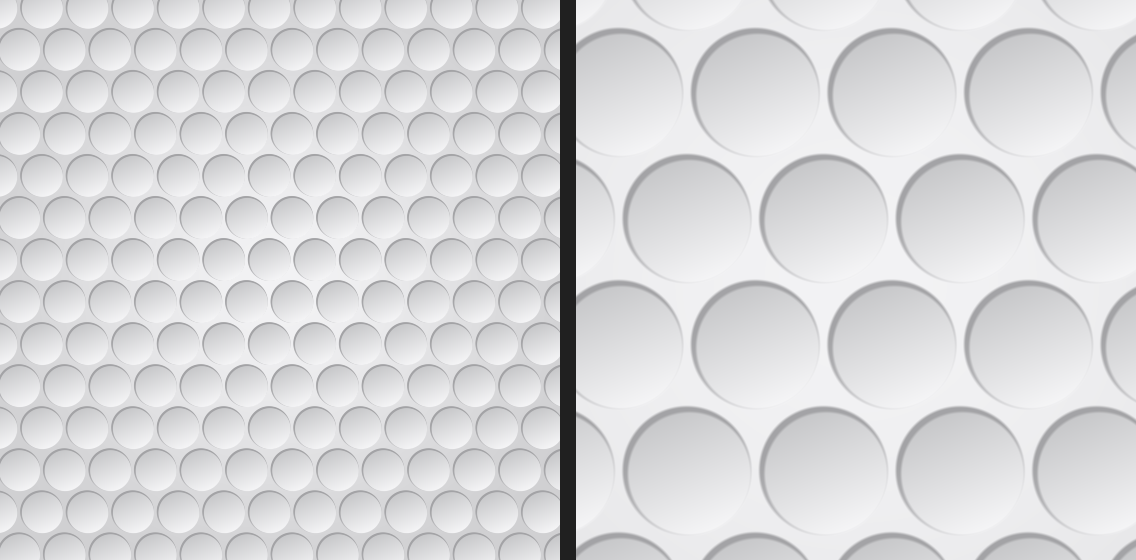
Left, the full canvas; right, a detail of the centre.
Give the GLSL for this pattern, as a three.js fragment shader.

```glsl
// Staggered rows of shallow round dimples pressed into a softly lit pale grey sheet.
varying vec2 vUv;

#define PITCH vec2(0.0813, 0.07507)
#define ORIGIN vec2(0.0335, 0.0112)
#define HOLE_RADIUS 0.0382
#define FLOOR_RADIUS 0.0366
#define FLOOR_SHIFT vec2(0.0015, -0.0018)
#define LIGHT_DIR vec2(0.40, -0.917)
#define SOFTNESS 0.0011
#define SHEET_CENTER vec3(0.950, 0.950, 0.957)
#define SHEET_CORNER vec3(0.815, 0.815, 0.823)
#define FLOOR_DARK vec3(0.780, 0.782, 0.790)
#define FLOOR_LIGHT vec3(0.960, 0.960, 0.966)
#define RIM_COLOR vec3(0.640, 0.640, 0.650)

// Offset from the closest dimple in one row; odd rows shift by half a pitch.
vec2 offsetInRow(vec2 p, float row) {
  float stagger = 0.5 * mod(row, 2.0);
  float x = (p.x - ORIGIN.x) / PITCH.x - stagger;
  return vec2((fract(x + 0.5) - 0.5) * PITCH.x,
              p.y - ORIGIN.y - row * PITCH.y);
}

// Offset from the closest dimple in the two neighbouring rows.
vec2 nearestDimple(vec2 p) {
  float row = floor((p.y - ORIGIN.y) / PITCH.y);
  vec2 below = offsetInRow(p, row);
  vec2 above = offsetInRow(p, row + 1.0);
  return dot(below, below) < dot(above, above) ? below : above;
}

// Smooth coverage of a disc.
float disc(vec2 q, float radius) {
  return 1.0 - smoothstep(-SOFTNESS, SOFTNESS, length(q) - radius);
}

void main() {
  vec2 q = nearestDimple(vUv);

  // Sheet, brightest in the middle
  float falloff = smoothstep(0.0, 0.62, length(vUv - 0.5));
  vec3 color = mix(SHEET_CENTER, SHEET_CORNER, falloff);

  // Shadowed rim, paler away from the upper left
  float along = dot(q, LIGHT_DIR) / HOLE_RADIUS;
  vec3 rim = RIM_COLOR + 0.13 * smoothstep(-0.6, 0.8, along);
  color = mix(color, rim, disc(q, HOLE_RADIUS));

  // Floor of the dimple, shifted so the rim shows as a crescent
  vec2 f = q - FLOOR_SHIFT;
  float shade = 0.5 + 0.5 * dot(f, LIGHT_DIR) / FLOOR_RADIUS;
  vec3 base = mix(FLOOR_DARK, FLOOR_LIGHT, clamp(shade, 0.0, 1.0));
  color = mix(color, base, disc(f, FLOOR_RADIUS));

  gl_FragColor = vec4(color, 1.0);
}
```
